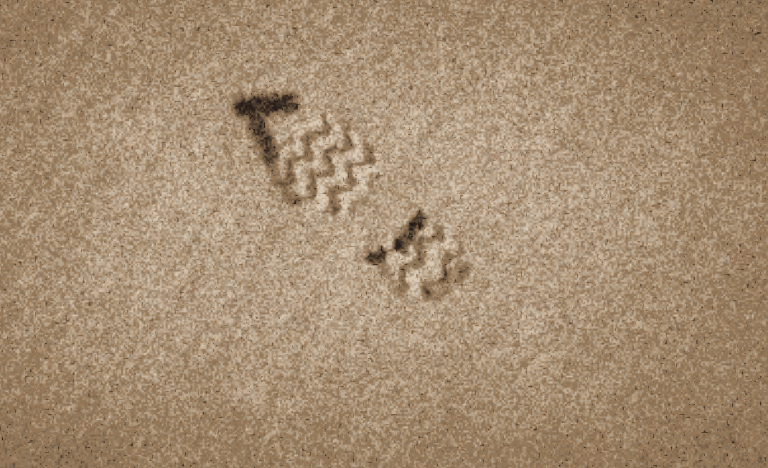
Write a WebGL 2 fragment shader that draws this texture.

```glsl
#version 300 es
precision highp float;
uniform vec2 u_resolution;
out vec4 outColor;

const vec3 SHADOW = vec3(0.15, 0.11, 0.09);
const vec3 SAND = vec3(0.58, 0.47, 0.35);
const vec3 SUNLIT = vec3(0.85, 0.79, 0.71);
const float SAND_TONE = 0.58;
const float SUNLIT_TONE = 0.85;
const float OPEN_TONE = 0.705;
const float VIGNETTE = 0.20;
const float GRAIN_DENSITY = 230.0;
const float GRAIN_CONTRAST = 0.27;
const float RELIEF = 0.20;
const float LIGHT_STEP = 0.009;
const vec2 LIGHT_DIR = vec2(-0.94, 0.34);
const vec2 FOOT_AXIS = vec2(0.82, -0.57);
const vec2 SOLE_CENTER = vec2(0.700, 0.645);
const vec2 SOLE_HALF = vec2(0.102, 0.094);
const vec2 HEEL_CENTER = vec2(0.910, 0.440);
const vec2 HEEL_HALF = vec2(0.073, 0.080);
const float TREAD_WAVE = 0.013;
const float TREAD_FREQ = 96.0;

// Shadow strokes: end points, then radius and strength
const int STROKES = 8;
const vec4 STROKE_ENDS[STROKES] = vec4[](
  vec4(0.520, 0.773, 0.615, 0.778), vec4(0.545, 0.750, 0.578, 0.665),
  vec4(0.580, 0.650, 0.630, 0.570), vec4(0.895, 0.533, 0.862, 0.475),
  vec4(0.796, 0.450, 0.815, 0.456), vec4(0.988, 0.430, 0.930, 0.368),
  vec4(0.480, 0.690, 0.492, 0.650), vec4(0.815, 0.440, 0.855, 0.370));
const vec2 STROKE_STYLE[STROKES] = vec2[](
  vec2(0.034, 0.42), vec2(0.030, 0.36), vec2(0.022, 0.20), vec2(0.024, 0.40),
  vec2(0.022, 0.42), vec2(0.026, 0.17), vec2(0.010, 0.08), vec2(0.018, 0.12));

float hash(vec2 cell) {
  uvec2 k = uvec2(ivec2(cell) + 4096);
  uint h = k.x * 1664525u + k.y * 374761393u;
  h = (h ^ (h >> 13u)) * 1274126177u;
  h = (h ^ (h >> 16u)) * 668265263u;
  return float((h ^ (h >> 15u)) >> 8u) / 16777216.0;
}

float noise(vec2 p) {
  vec2 i = floor(p), f = fract(p);
  f = f * f * (3.0 - 2.0 * f);
  return mix(mix(hash(i), hash(i + vec2(1, 0)), f.x),
             mix(hash(i + vec2(0, 1)), hash(i + vec2(1, 1)), f.x), f.y);
}

vec2 toFoot(vec2 p) {
  return vec2(dot(p, FOOT_AXIS), dot(p, vec2(-FOOT_AXIS.y, FOOT_AXIS.x)));
}

float roundedBox(vec2 q, vec2 halfSize, float radius) {
  vec2 d = abs(q) - halfSize + radius;
  return length(max(d, 0.0)) + min(max(d.x, d.y), 0.0) - radius;
}

// Wavy raised bars inside a shallow hollow
float tread(vec2 p, vec2 center, vec2 halfSize, float pitch, float valley) {
  vec2 q = toFoot(p - center);
  float inside = smoothstep(0.012, -0.014, roundedBox(q, halfSize, 0.065));
  float across = q.x - valley - TREAD_WAVE * cos(TREAD_FREQ * (q.y + 0.005));
  float fromValley = abs(fract(across / pitch + 0.5) - 0.5) * pitch;
  float bar = smoothstep(0.002, pitch * 0.40, fromValley);
  return inside * (bar * 1.1 - 0.65);
}

float sandHeight(vec2 p) {
  return tread(p, SOLE_CENTER, SOLE_HALF, 0.057, 0.009)
       + tread(p, HEEL_CENTER, HEEL_HALF, 0.062, -0.008);
}

float segmentDistance(vec2 p, vec2 a, vec2 b) {
  vec2 ab = b - a;
  return length(p - a - ab * clamp(dot(p - a, ab) / dot(ab, ab), 0.0, 1.0));
}

void main() {
  vec2 p = gl_FragCoord.xy / u_resolution.y;
  vec2 uv = gl_FragCoord.xy / u_resolution;
  vec2 ragged = p + 0.012 * (vec2(noise(p * 70.0), noise(p * 70.0 + 31.0)) - 0.5);

  // Broad light, falling off to the corners
  vec2 fromMiddle = (uv - vec2(0.47, 0.53)) * 2.0;
  float tone = OPEN_TONE - VIGNETTE * smoothstep(0.35, 1.75, length(fromMiddle));
  tone += 0.035 * (noise(p * 7.0) - 0.5);

  // Wind ripples, strongest on the left
  vec2 wind = toFoot(p);
  tone += mix(0.075, 0.03, uv.x) * (noise(wind * vec2(48.0, 11.0)) - 0.5);

  // Lit and shaded sides of the print
  float slope = sandHeight(ragged - LIGHT_DIR * LIGHT_STEP)
              - sandHeight(ragged + LIGHT_DIR * LIGHT_STEP);
  tone += RELIEF * (slope > 0.0 ? 0.42 * slope : 1.15 * slope);
  tone += 0.06 * max(sandHeight(ragged), 0.0);

  // Deep shadow strokes
  float shade = 0.0;
  for (int i = 0; i < STROKES; i++) {
    float d = segmentDistance(ragged, STROKE_ENDS[i].xy, STROKE_ENDS[i].zw);
    float radius = STROKE_STYLE[i].x;
    shade = max(shade, STROKE_STYLE[i].y * smoothstep(radius, radius * 0.25, d));
  }
  float soleCover = smoothstep(0.0, -0.02, roundedBox(toFoot(p - SOLE_CENTER), SOLE_HALF, 0.065));
  tone -= shade * (1.0 - 0.8 * soleCover);

  // Grains, with scattered dark and pale ones
  float fine = noise(p * GRAIN_DENSITY) - 0.5;
  float coarse = noise(p * GRAIN_DENSITY * 0.45 + 57.0) - 0.5;
  tone += GRAIN_CONTRAST * (0.75 * fine + 0.35 * coarse);
  float speck = noise(p * GRAIN_DENSITY * 0.8 + 113.0);
  tone += 0.09 * smoothstep(0.86, 0.98, speck) - 0.20 * smoothstep(0.16, 0.03, speck);

  tone = clamp(tone, 0.15, SUNLIT_TONE);
  vec3 color = mix(SHADOW, SAND, smoothstep(0.0, 1.0, (tone - 0.15) / (SAND_TONE - 0.15)));
  color = mix(color, SUNLIT, clamp((tone - SAND_TONE) / (SUNLIT_TONE - SAND_TONE), 0.0, 1.0));
  color += vec3(0.03, 0.0, -0.03) * (noise(p * GRAIN_DENSITY * 0.7 + 211.0) - 0.5);
  outColor = vec4(color, 1.0);
}
```
